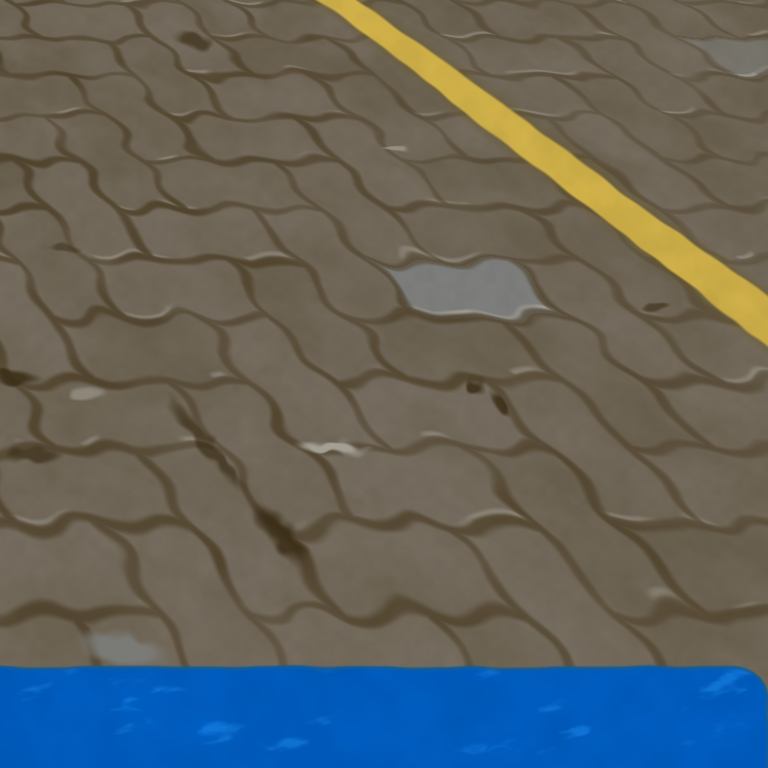
Reproduce this texture procedurally as a three.js fragment shader.

```glsl
// Worn herringbone paving seen in perspective, crossed by a painted yellow line,
// with a blue rounded panel along the bottom. The ground is a projected grid whose
// cells pair up into 2:1 blocks; noise bends the joints and stains the stone.
varying vec2 vUv;

const vec3 STONE = vec3(0.452, 0.418, 0.365);
const vec3 STONE_DARK = vec3(0.400, 0.360, 0.290);
const vec3 JOINT = vec3(0.310, 0.255, 0.165);
const vec3 SOIL = vec3(0.215, 0.160, 0.070);
const vec3 GREY = vec3(0.485, 0.490, 0.480);
const vec3 GLINT = vec3(0.640, 0.625, 0.580);
const vec3 YELLOW = vec3(0.800, 0.680, 0.280);
const vec3 BLUE = vec3(0.000, 0.355, 0.735);

float hash(vec2 p) {
  return fract(sin(dot(p, vec2(127.1, 311.7))) * 43758.5453);
}

float noise(vec2 p) {
  vec2 i = floor(p), f = fract(p);
  f = f * f * (3.0 - 2.0 * f);
  return mix(mix(hash(i), hash(i + vec2(1.0, 0.0)), f.x),
             mix(hash(i + vec2(0.0, 1.0)), hash(i + vec2(1.0, 1.0)), f.x), f.y);
}

float fbm(vec2 p) {
  float sum = 0.0, amp = 0.5;
  for (int i = 0; i < 4; i++) {
    sum += amp * noise(p);
    p = p * 2.03 + 7.3;
    amp *= 0.5;
  }
  return sum;
}

// Canvas point to paving units; the second axis runs toward the viewer.
vec2 groundPlane(vec2 p) {
  float y = 1.0 - p.y;
  float v = (y - 0.495) / (0.0612 + 0.0495 * y);
  float u = (p.x * (1.0 - 0.0495 * v) - 0.426 - 0.0508 * v) / 0.1016;
  return vec2(u, v);
}

// Gives the block origin in xy, the distance to its nearest side in z,
// and the distance to its near side in w.
vec4 herringbone(vec2 g) {
  vec2 cell = floor(g);
  float k = mod(cell.x + cell.y, 4.0);
  float upright = step(1.5, k);
  vec2 size = mix(vec2(2.0, 1.0), vec2(1.0, 2.0), upright);
  vec2 second = mix(vec2(1.0, 0.0), vec2(0.0, 1.0), upright);
  vec2 origin = cell - second * step(0.5, mod(k, 2.0));
  vec2 local = g - origin;
  vec2 side = min(local, size - local);
  return vec4(origin, min(side.x, side.y), size.y - local.y);
}

// Soft tilted ellipse, 1 at its centre.
float spot(vec2 p, vec2 centre, vec2 radius, float angle) {
  vec2 d = p - centre;
  float c = cos(angle), s = sin(angle);
  d = vec2(c * d.x + s * d.y, c * d.y - s * d.x) / radius;
  return 1.0 - smoothstep(0.45, 1.1, length(d));
}

float isBlock(vec2 id, vec2 wanted) {
  return 1.0 - step(0.5, distance(id, wanted));
}

vec3 paving(vec2 p) {
  vec2 g = groundPlane(p);
  vec2 bend = vec2(noise(g * 2.6), noise(g * 2.6 + 31.0)) - 0.5;
  g += 0.065 * sin(6.2832 * g.yx) * vec2(-1.0, -1.0) + 0.17 * bend;
  vec4 block = herringbone(g);
  float stain = fbm(g * 1.3 + 4.0);

  // Stone faces
  float shade = 0.55 * hash(block.xy) + 1.3 * (stain - 0.42);
  vec3 col = mix(STONE, STONE_DARK, clamp(shade, 0.0, 0.85));
  float grey = isBlock(block.xy, vec2(2.0, -2.0)) + 0.55 * isBlock(block.xy, vec2(11.0, -7.0));
  col = mix(col, GREY, grey);
  col *= 0.965 + 0.07 * fbm(p * 75.0);

  // Joints, uneven in width and depth, with a pale worn lip
  float wear = noise(g * 1.7 + 12.0);
  float width = 0.035 + 0.055 * wear;
  float joint = 1.0 - smoothstep(width * 0.3, width + 0.045, block.z);
  float lip = smoothstep(0.05, 0.09, block.w) * (1.0 - smoothstep(0.10, 0.17, block.w));
  col = mix(col, GLINT, lip * (0.5 * smoothstep(0.60, 0.85, noise(g * 2.3 + 50.0)) + 0.5 * grey));
  float depth = (0.45 + 0.5 * wear) * (1.0 - 0.4 * smoothstep(0.9, 1.8, p.x + p.y));
  return mix(col, JOINT, joint * depth);
}

vec3 addMarks(vec3 col, vec2 p) {
  vec2 q = p + 0.012 * (vec2(noise(p * 60.0), noise(p * 60.0 + 9.0)) - 0.5);
  // Soil-filled gaps
  float soil = spot(q, vec2(0.619, 0.497), vec2(0.015, 0.014), 0.0);
  soil = max(soil, spot(q, vec2(0.651, 0.474), vec2(0.022, 0.009), -0.8));
  soil = max(soil, 0.8 * spot(q, vec2(0.272, 0.418), vec2(0.088, 0.013), -0.9));
  soil = max(soil, spot(q, vec2(0.365, 0.303), vec2(0.052, 0.019), -0.85));
  soil = max(soil, spot(q, vec2(0.018, 0.508), vec2(0.040, 0.011), -0.1));
  soil = max(soil, 0.8 * spot(q, vec2(0.045, 0.408), vec2(0.042, 0.013), 0.1));
  soil = max(soil, 0.8 * spot(q, vec2(0.253, 0.947), vec2(0.026, 0.013), -0.2));
  soil = max(soil, 0.6 * spot(q, vec2(0.083, 0.678), vec2(0.026, 0.008), -0.1));
  soil = max(soil, 0.7 * spot(q, vec2(0.850, 0.599), vec2(0.020, 0.007), 0.0));
  col = mix(col, SOIL, 0.8 * soil);
  // Pale chips
  col = mix(col, GREY, 0.9 * spot(q, vec2(0.162, 0.154), vec2(0.065, 0.022), -0.2));
  float chip = spot(q, vec2(0.430, 0.418), vec2(0.050, 0.008), -0.12);
  chip = max(chip, 0.6 * spot(q, vec2(0.112, 0.487), vec2(0.026, 0.008), 0.0));
  chip = max(chip, 0.7 * spot(q, vec2(0.513, 0.807), vec2(0.022, 0.005), 0.0));
  return mix(col, GLINT, chip);
}

void main() {
  vec2 p = vUv;
  vec3 col = addMarks(paving(p), p);

  // Painted line, widening toward the right
  float axis = 1.0 - 0.748 * (p.x - 0.44);
  float halfLine = 0.019 + 0.022 * (p.x - 0.44);
  float offset = abs(p.y - axis + 0.007 * (noise(p * 32.0) - 0.5)) - halfLine;
  col = mix(col, YELLOW * 0.52, 0.35 * (1.0 - smoothstep(0.0, 0.018, offset)));
  vec3 paint = YELLOW * (0.94 + 0.12 * fbm(p * 28.0));
  col = mix(col, paint, 1.0 - smoothstep(-0.003, 0.003, offset));

  // Blue panel with a rounded upper right corner
  vec2 corner = max(p - vec2(0.953, 0.083), 0.0);
  float panel = length(corner) - 0.049 + 0.004 * (noise(p * 26.0) - 0.5);
  float scuff = smoothstep(0.62, 0.80, fbm(vec2(p.x - p.y, p.y * 2.2) * 17.0));
  vec3 blue = BLUE * (0.95 + 0.10 * fbm(p * 22.0)) + vec3(0.06, 0.10, 0.10) * scuff;
  blue = mix(blue, vec3(0.09, 0.36, 0.57), smoothstep(-0.007, 0.0, panel));
  col = mix(col, blue, 1.0 - smoothstep(-0.002, 0.002, panel));

  gl_FragColor = vec4(col, 1.0);
}
```
